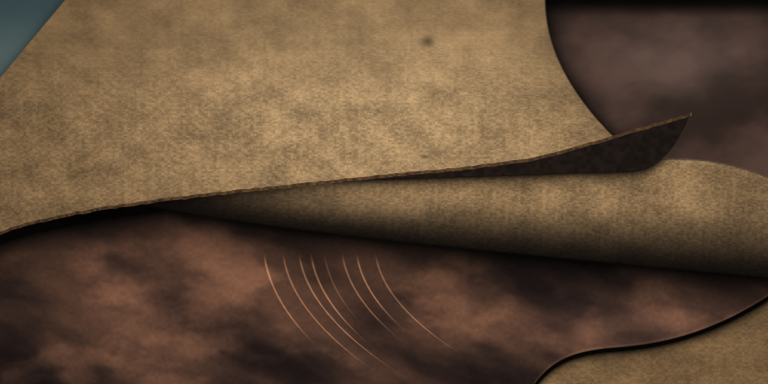
Reproduce this texture procedurally as a Shadertoy shader.

```glsl
float hash(vec2 p) {
    return fract(sin(dot(p, vec2(127.1, 311.7))) * 43758.545);
}

float noise(vec2 p) {
    vec2 i = floor(p), f = fract(p);
    f = f * f * (3.0 - 2.0 * f);
    return mix(mix(hash(i), hash(i + vec2(1, 0)), f.x),
               mix(hash(i + vec2(0, 1)), hash(i + vec2(1, 1)), f.x), f.y);
}

float fbm(vec2 p) {
    float sum = 0.0, amp = 0.5;
    for (int i = 0; i < 5; i++) {
        sum += amp * noise(p);
        p = mat2(1.6, 1.2, -1.2, 1.6) * p + 3.7;
        amp *= 0.5;
    }
    return sum;
}

float cover(float d, float soft) { return smoothstep(-soft, soft, d); }

float falloff(float d, float size) { return exp(-max(d, 0.0) / size); }

float spot(vec2 p, vec2 centre, vec2 size) {
    vec2 q = (p - centre) / size;
    return exp(-dot(q, q));
}

// Outlines, as heights over x
float sheetEdge(float x) {
    float d = x - 1.385;
    return 0.445 + 0.098 * x - 0.049 * exp(-5.2 * x) + 0.1 * (d + sqrt(d * d + 0.006));
}

float flapBottom(float x) {
    return 0.5 + 0.033 * x + 0.15 * pow(max(x - 1.62, 0.0) / 0.18, 3.0);
}

float rollTop(float x) {
    float q = max(x - 1.77, 0.0);
    return 0.585 - 0.9 * q * q;
}

float rollBottom(float x) { return 0.462 - 0.093 * x + 0.11 * exp(-2.8 * x); }

float cornerEdge(float x) {
    float q = max(x - 1.6, 0.0);
    return 0.1 * (1.0 - exp(-14.0 * (x - 1.393))) + 0.8 * q * q;
}

// Fuzzy nap: fine fibres over soft blotches, around zero
float nap(vec2 p, float sharpness) {
    float fibres = noise(p * vec2(125.0, 185.0)) + 0.7 * noise(p * vec2(230.0, 270.0) + 9.0) - 0.85;
    float blotches = fbm(p * vec2(14.0, 20.0)) - 0.48;
    return fibres * 0.22 * sharpness + blotches * 0.4;
}

// Thin curved scratches fanning to the right as they descend
float scratches(vec2 p, float px) {
    float sum = 0.0, t = 0.345 - p.y;
    for (int i = 0; i < 8; i++) {
        float k = float(i);
        float r = hash(vec2(k, 4.0));
        float start = 0.68 + 0.041 * k + 0.02 * r;
        float x = start + 0.1 * t + (1.7 + 0.12 * k + 0.4 * r) * t * t;
        float span = smoothstep(0.0, 0.04, t) * (1.0 - smoothstep(0.1 + 0.14 * r, 0.2 + 0.16 * r, t));
        float line = 1.0 - smoothstep(0.0, 0.0025 + px, abs(p.x - x));
        sum += line * span * (0.3 + 0.6 * hash(vec2(k, 8.0)));
    }
    return sum;
}

vec3 smoothLeather(vec2 p, float px) {
    float clouds = fbm(p * vec2(4.0, 6.0) + vec2(p.y * 5.0, 0.0));
    float streaks = fbm(vec2(p.x * 5.0 + p.y * 6.0, p.y * 9.0 - p.x * 4.0) + 7.0);
    vec3 col = mix(vec3(0.12, 0.09, 0.085), vec3(0.36, 0.25, 0.195), smoothstep(0.2, 0.75, clouds));
    col += vec3(0.15, 0.1, 0.07) * smoothstep(0.48, 0.78, streaks);
    col += vec3(0.14, 0.10, 0.08) * spot(p, vec2(1.68, 0.16), vec2(0.28, 0.09));
    col += vec3(0.09, 0.06, 0.045) * spot(p, vec2(0.42, 0.18), vec2(0.22, 0.13));
    col += vec3(0.42, 0.3, 0.2) * scratches(p, px);
    return col * (0.95 + 0.1 * noise(p * 120.0));
}

vec3 backLeather(vec2 p) {
    float clouds = fbm(p * vec2(5.0, 7.0) + 20.0);
    vec3 col = mix(vec3(0.2, 0.15, 0.13), vec3(0.37, 0.28, 0.24), smoothstep(0.2, 0.75, clouds));
    col += 0.06 * spot(p, vec2(1.78, 0.84), vec2(0.2, 0.1));
    return col * (1.0 - 0.85 * smoothstep(0.95, 1.0, p.y));
}

void mainImage(out vec4 fragColor, in vec2 fragCoord) {
    vec2 p = fragCoord / iResolution.y;
    float px = 1.0 / iResolution.y;
    float edge = sheetEdge(p.x) + 0.003 * (noise(vec2(p.x * 60.0, 2.0)) - 0.5);
    float bottom = rollBottom(p.x), top = rollTop(p.x);
    float below = edge - p.y;

    // Smooth leather with the shadow cast by the roll and sheet
    vec3 col = smoothLeather(p, px);
    float gap = min(bottom, edge - 0.03) - p.y;
    col *= 1.0 - 0.93 * falloff(gap, 0.05);

    // Suede in the lower right corner
    float corner = cornerEdge(p.x) - p.y;
    vec3 cornerCol = vec3(0.50, 0.39, 0.265) * (1.0 + nap(p, 0.8));
    cornerCol *= 1.0 - 0.95 * falloff(corner - 0.009, 0.012);
    col += vec3(0.1, 0.07, 0.05) * falloff(abs(corner + 0.004), 0.003) * step(1.39, p.x);
    col = mix(col, cornerCol, cover(corner, px));

    // Leather behind the roll
    col = mix(col, backLeather(p), cover(p.y - top, 0.003));

    // Roll, lit from above and sinking into shade on the left
    float rise = (p.y - bottom) / max(top - bottom, 0.02);
    float light = smoothstep(-0.05, 0.65, rise) * smoothstep(0.3, 0.95, p.x);
    light *= 1.0 - 0.2 * smoothstep(1.75, 2.05, p.x);
    vec3 rollCol = mix(vec3(0.07, 0.055, 0.045), vec3(0.60, 0.48, 0.335), light);
    rollCol *= 1.0 + nap(p + 5.0, 1.0);
    rollCol += 0.07 * falloff(abs(top - p.y), 0.006);
    float underFlap = min(edge, flapBottom(p.x)) - p.y;
    rollCol *= 1.0 - 0.85 * falloff(underFlap, 0.017) * (1.0 - smoothstep(1.68, 1.8, p.x));
    col = mix(col, rollCol, cover(p.y - bottom, 0.006) * cover(top - p.y, 0.002 + px));

    // Dark underside of the lifted flap
    float flap = min(min(below, p.y - flapBottom(p.x)), 1.803 - p.x);
    vec3 flapCol = vec3(0.115, 0.09, 0.075) * (0.85 + 0.4 * noise(p * 90.0));
    col = mix(col, flapCol, cover(flap, px));

    // Upper sheet, its right side shading the leather behind
    float drop = 1.0 - p.y;
    float right = 1.42 + 1.4 * drop * drop - p.x;
    float left = p.x - 0.169 + 0.833 * drop;
    float above = cover(-below, px);
    col *= 1.0 - 0.65 * falloff(-right, 0.025) * above;
    float focus = 1.0 - 0.6 * smoothstep(0.65, 0.95, p.y);
    vec3 sheetCol = mix(vec3(0.50, 0.395, 0.27), vec3(0.67, 0.55, 0.395),
                        spot(p, vec2(0.98, 0.72), vec2(0.65, 0.32)));
    sheetCol *= 1.0 + nap(p, focus);
    sheetCol *= 1.0 - 0.15 * falloff(right, 0.03);
    float marks = spot(p, vec2(1.115, 0.892), vec2(0.018, 0.014)) + spot(p, vec2(1.105, 0.592), vec2(0.01, 0.005));
    sheetCol *= 1.0 - 0.4 * marks;
    vec3 teal = mix(vec3(0.35, 0.42, 0.41), vec3(0.25, 0.32, 0.33), smoothstep(0.85, 1.0, p.y));
    sheetCol = mix(teal * (1.0 - 0.3 * falloff(-left, 0.015)), sheetCol, cover(left, 0.004));
    col = mix(col, sheetCol, above * cover(right, 0.004));

    // Cut rim along the sheet
    float rim = (1.0 - smoothstep(0.002, 0.004 + px, abs(below - 0.003))) * step(p.x, 1.803);
    col = mix(col, vec3(0.36, 0.26, 0.17) * (0.7 + 0.6 * noise(p * 150.0)), 0.8 * rim);

    vec2 v = p - vec2(1.0, 0.5);
    fragColor = vec4(col * (1.0 - 0.12 * dot(v, v)), 1.0);
}
```
